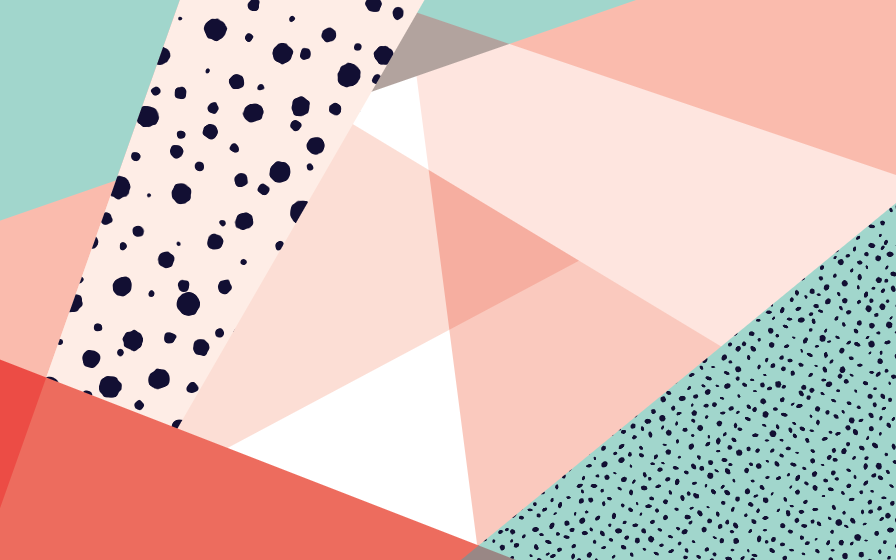
Give the GLSL for this background, as a Shadertoy shader.

```glsl
// Overlapping pastel paper shapes with a dotted stripe and a speckled corner.

vec2 hash2(vec2 p) {
    return fract(sin(vec2(dot(p, vec2(127.1, 311.7)), dot(p, vec2(269.5, 183.3)))) * 43758.5);
}

float gradientNoise(vec2 p) {
    vec2 i = floor(p), f = fract(p), u = f * f * (3.0 - 2.0 * f);
    vec2 e = vec2(0.0, 1.0);
    float a = dot(hash2(i) * 2.0 - 1.0, f);
    float b = dot(hash2(i + e.yx) * 2.0 - 1.0, f - e.yx);
    float c = dot(hash2(i + e.xy) * 2.0 - 1.0, f - e.xy);
    float d = dot(hash2(i + e.yy) * 2.0 - 1.0, f - e.yy);
    return mix(mix(a, b, u.x), mix(c, d, u.x), u.y);
}

// Smooth coverage of a signed distance, positive inside
float cover(float d) {
    return clamp(d * iResolution.y + 0.5, 0.0, 1.0);
}

// Coverage of the half plane to the left of the direction a -> b
float leftOf(vec2 p, vec2 a, vec2 b) {
    vec2 dir = normalize(b - a), q = p - a;
    return cover(dir.x * q.y - dir.y * q.x);
}

mat2 rotation(float a) {
    return mat2(cos(a), sin(a), -sin(a), cos(a));
}

// Coverage of ragged blobs on a jittered grid; radii are fractions of a cell
float blobs(vec2 p, float cell, vec2 smallRange, vec2 bigRange, float squash) {
    vec2 q = p / cell, base = floor(q);
    float nearest = 1.0;
    for (int y = -1; y <= 1; y++)
    for (int x = -1; x <= 1; x++) {
        vec2 id = base + vec2(x, y);
        vec2 shape = hash2(id + 37.0);
        vec2 d = q - id - 0.5 - (hash2(id) - 0.5) * 0.6;
        d = rotation(shape.x * 6.28) * d;
        d.y *= 1.0 + squash * shape.x;
        vec2 range = mod(id.x + id.y, 2.0) < 0.5 ? bigRange : smallRange;
        nearest = min(nearest, length(d) - mix(range.x, range.y, shape.y));
    }
    return cover(-(nearest + 0.06 * gradientNoise(q * 6.0)) * cell);
}

void mainImage(out vec4 fragColor, in vec2 fragCoord) {
    vec2 p = fragCoord / iResolution.y;
    vec3 teal = vec3(0.63, 0.84, 0.80);
    vec3 navy = vec3(0.07, 0.06, 0.20);

    // Edges shared by several shapes
    float aboveRise = leftOf(p, vec2(0.0, 0.606), vec2(0.908, 0.921));
    float rightOfSpine = leftOf(p, vec2(0.744, 0.8625), vec2(0.852, 0.027));
    float aboveFall = leftOf(p, vec2(0.629, 0.779), vec2(1.285, 0.383));
    float aboveFan = leftOf(p, vec2(0.410, 0.202), vec2(1.035, 0.535));
    float rightOfStripeStart = leftOf(p, vec2(0.321, 1.0), vec2(0.083, 0.327));
    float rightOfStripeEnd = leftOf(p, vec2(0.758, 1.0), vec2(0.317, 0.235));
    float belowCoral = leftOf(p, vec2(0.852, 0.027), vec2(0.0, 0.358));
    float corner = leftOf(p, vec2(1.6, 0.6375), vec2(0.856, 0.027));

    // Teal ground and salmon wedge
    vec3 color = mix(vec3(0.98, 0.735, 0.68), teal, aboveRise);

    // Translucent central panels
    vec3 upper = mix(vec3(1.0), vec3(0.995, 0.898, 0.875), rightOfSpine);
    vec3 fan = mix(vec3(0.988, 0.87, 0.835), vec3(0.965, 0.682, 0.627), rightOfSpine);
    vec3 lower = mix(vec3(1.0), vec3(0.98, 0.79, 0.745), rightOfSpine);
    vec3 panels = mix(mix(lower, fan, aboveFan), upper, aboveFall);
    panels = mix(panels, vec3(0.70, 0.64, 0.62), aboveRise);
    float belowRoof = leftOf(p, vec2(1.6, 0.6875), vec2(0.746, 0.977));
    color = mix(color, panels, belowRoof * rightOfStripeStart);

    // Cream stripe with ink dots
    float dots = blobs(rotation(0.35) * p, 0.062, vec2(0.06, 0.19), vec2(0.17, 0.35), 0.1);
    vec3 stripe = mix(vec3(0.996, 0.93, 0.90), navy, dots);
    color = mix(color, stripe, rightOfStripeStart * (1.0 - rightOfStripeEnd));

    // Speckled teal corner
    float specks = blobs(rotation(0.6) * p, 0.0212, vec2(0.14, 0.22), vec2(0.2, 0.29), 0.8);
    color = mix(color, mix(teal, navy, specks), corner);

    // Coral base, darker at the left and grey under the corner
    vec3 coral = mix(vec3(0.925, 0.30, 0.27), vec3(0.93, 0.425, 0.37), rightOfStripeStart);
    coral = mix(coral, vec3(0.60, 0.53, 0.52), corner);
    color = mix(color, coral, belowCoral);

    fragColor = vec4(color, 1.0);
}
```
